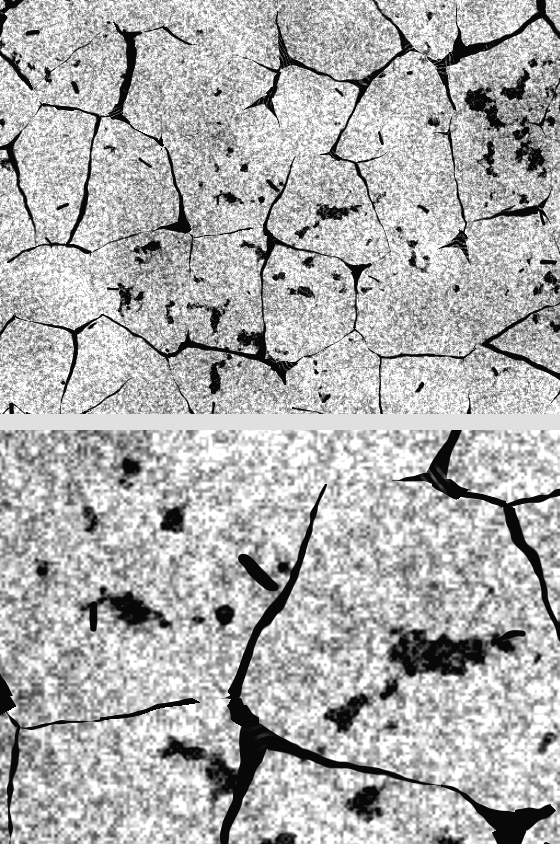
Top: the whole. Bottom: its middle third, enlarged.
Give the GLSL for this texture, as a Shadertoy shader.

```glsl
// Grainy grey micrograph: pale rounded cells, broken black veins, striped pockets and sooty smudges.

const float CELLS = 4.6;          // cells per canvas height
const float VEIN_HALF = 0.009;    // half width of the strongest veins
const float POCKET = 0.032;       // reach of dark pockets at junctions
const float GRAIN = 378.0;        // finest grains per canvas height
const float STRIPES = 105.0;      // lamellae per canvas height
const float FLECK_GRID = 7.0;     // fleck slots per canvas height
const float PAPER = 0.79;         // mean tone of the cells
const float INK = 0.03;           // tone of veins and flecks
const vec2 SMUDGE_RIGHT = vec2(1.24, 0.72);
const vec2 SMUDGE_LOW = vec2(0.56, 0.14);

float hash(vec2 p) {
    vec3 q = fract(vec3(p.xyx) * 0.1031);
    q += dot(q, q.yzx + 33.33);
    return fract((q.x + q.y) * q.z);
}

vec2 hash2(vec2 p) {
    return vec2(hash(p + 17.0), hash(p + 91.0));
}

mat2 turn(float a) {
    return mat2(cos(a), sin(a), -sin(a), cos(a));
}

float noise(vec2 p) {
    vec2 i = floor(p), f = fract(p);
    f = f * f * (3.0 - 2.0 * f);
    return mix(mix(hash(i), hash(i + vec2(1, 0)), f.x),
               mix(hash(i + vec2(0, 1)), hash(i + vec2(1, 1)), f.x), f.y);
}

float fbm(vec2 p) {
    float sum = 0.0, amp = 0.53;
    for (int i = 0; i < 4; i++) {
        sum += amp * noise(p);
        p = turn(0.6) * p * 2.03 + 11.3;
        amp *= 0.5;
    }
    return sum;
}

// Distances to the two nearest cell walls, then hashes of the wall and the junction
vec4 cellWalls(vec2 p) {
    vec2 home = floor(p);
    vec2 toA = vec2(9.0), toB = vec2(9.0), toC = vec2(9.0);
    vec2 idA = home, idB = home, idC = home;
    for (int y = -2; y <= 2; y++)
    for (int x = -2; x <= 2; x++) {
        vec2 id = home + vec2(x, y);
        vec2 to = id + 0.08 + 0.84 * hash2(id) - p;
        float d = dot(to, to);
        if (d < dot(toA, toA)) {
            toC = toB; idC = idB;
            toB = toA; idB = idA;
            toA = to; idA = id;
        } else if (d < dot(toB, toB)) {
            toC = toB; idC = idB;
            toB = to; idB = id;
        } else if (d < dot(toC, toC)) {
            toC = to; idC = id;
        }
    }
    float wall = dot(0.5 * (toA + toB), normalize(toB - toA));
    float next = dot(0.5 * (toA + toC), normalize(toC - toA));
    return vec4(wall, next, hash(idA + idB + 205.0), hash(idA + idB + idC + 407.0));
}

// Signed distance to scattered short dashes
float flecks(vec2 p) {
    float nearest = 1.0;
    vec2 home = floor(p * FLECK_GRID);
    for (int y = -1; y <= 1; y++)
    for (int x = -1; x <= 1; x++) {
        vec2 id = home + vec2(x, y);
        if (hash(id + 61.0) > 0.32) continue;
        vec2 q = turn(2.6 * hash(id + 5.0) - 0.9) * (p - (id + hash2(id)) / FLECK_GRID);
        float halfLength = 0.016 * hash(id + 29.0);
        q.x -= clamp(q.x, -halfLength, halfLength);
        nearest = min(nearest, length(q) - mix(0.002, 0.006, hash(id + 43.0)));
    }
    return nearest;
}

void mainImage(out vec4 fragColor, in vec2 fragCoord) {
    vec2 p = fragCoord / iResolution.y;
    float soft = 0.8 / iResolution.y;

    // Grain over drifting cloudy tone
    float cloud = fbm(p * 6.0 + 3.7) - 0.5;
    float tone = PAPER + 0.5 * cloud;
    tone += 0.56 * (noise(p * GRAIN - 0.5) - 0.5);
    tone += 0.50 * (noise(turn(0.5) * p * 165.0) - 0.5);

    // Sooty smudges, strong at two places and faint elsewhere
    float soot = exp(-24.0 * dot(p - SMUDGE_RIGHT, p - SMUDGE_RIGHT))
               + 0.8 * exp(-30.0 * dot(p - SMUDGE_LOW, p - SMUDGE_LOW));
    soot += 0.45 * smoothstep(0.5, 0.75, fbm(p * 2.6 + 21.0));
    float blot = fbm(p * 27.0 + 8.0) + 0.24 * min(soot, 1.0);
    tone -= 0.13 * min(soot, 1.0);
    tone -= 0.75 * smoothstep(0.77, 0.87, blot);

    // Veins taper and break between junctions
    vec2 bend = vec2(noise(p * 6.0), noise(p * 6.0 + 40.0)) - 0.5;
    vec2 ripple = vec2(noise(p * 38.0), noise(p * 38.0 + 70.0)) - 0.5;
    vec2 warped = p + 0.055 * bend + 0.009 * ripple;
    vec4 walls = cellWalls(warped * CELLS + 13.0);
    float wall = walls.x / CELLS, next = walls.y / CELLS;
    float strength = 0.9 * walls.z + 0.9 * noise(p * 8.0 + 55.0) - 0.75;
    float swell = POCKET * pow(walls.w, 3.0) * exp(-next / 0.024);
    float ragged = 0.0022 * (noise(p * 130.0) - 0.5);
    float halfWidth = VEIN_HALF * clamp(strength, -0.4, 1.0) + swell + ragged;
    float vein = smoothstep(soft, -soft, wall - halfWidth);

    // Pale lamellae inside some pockets
    vec2 along = turn(6.3 * walls.w * 5.0) * warped;
    float stripe = smoothstep(0.1, 0.7, sin(6.2832 * STRIPES * along.x + 5.0 * noise(p * 60.0)));
    float lamella = stripe * smoothstep(0.005, 0.009, swell)
                  * smoothstep(0.45, 0.55, noise(p * 16.0 + 31.0));
    float ink = INK + 0.5 * lamella * noise(p * 200.0 + 9.0);

    // Flecks lie loose inside the cells
    float fleck = smoothstep(soft, -soft, flecks(p + 0.5 * ripple * 0.02) + ragged);

    tone = mix(clamp(tone, INK, 1.0), ink, vein);
    tone = mix(tone, INK, fleck);
    fragColor = vec4(vec3(tone), 1.0);
}
```
